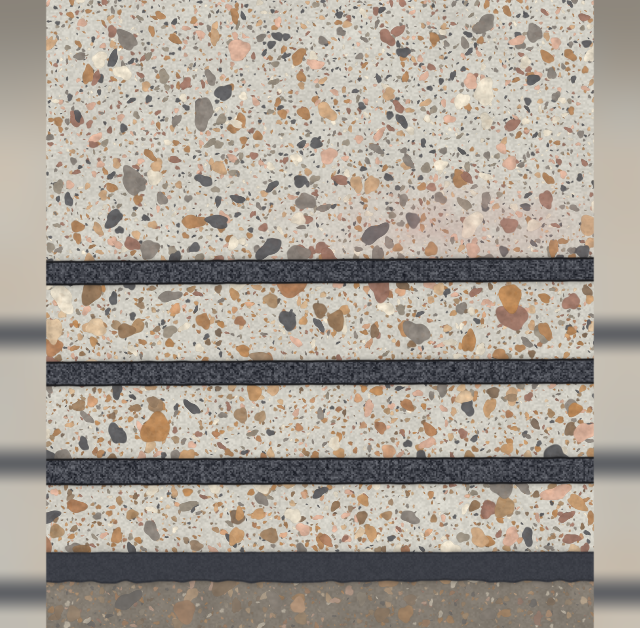
Reproduce this texture procedurally as a WebGL 2 fragment shader.

```glsl
#version 300 es
precision highp float;
// Terrazzo steps with four dark grip strips, framed by soft blurred margins.
uniform vec2 u_resolution;
out vec4 fragColor;

const vec3 CEMENT = vec3(0.85, 0.84, 0.80);
const vec3 CEMENT_SHADE = vec3(0.75, 0.735, 0.70);
const vec3 FLOOR = vec3(0.51, 0.48, 0.44);
const vec3 RUBBER = vec3(0.26, 0.27, 0.30);
const vec3 GROOVE = vec3(0.11, 0.11, 0.12);
const vec3 OCHRE = vec3(0.76, 0.53, 0.30);
const vec3 BLUSH = vec3(0.78, 0.62, 0.58);
const vec3 STONES[8] = vec3[8](
  vec3(0.61, 0.45, 0.39), vec3(0.80, 0.65, 0.50),
  vec3(0.86, 0.69, 0.60), vec3(0.53, 0.50, 0.47),
  vec3(0.35, 0.35, 0.36), vec3(0.69, 0.51, 0.35),
  vec3(0.59, 0.55, 0.49), vec3(0.91, 0.87, 0.79));

float hash(vec2 p) {
  return fract(sin(dot(p, vec2(127.1, 311.7))) * 43758.5453);
}

float noise(vec2 p) {
  vec2 i = floor(p), f = fract(p);
  f = f * f * (3.0 - 2.0 * f);
  return mix(mix(hash(i), hash(i + vec2(1, 0)), f.x),
             mix(hash(i + vec2(0, 1)), hash(i + vec2(1, 1)), f.x), f.y);
}

float fbm(vec2 p) {
  return 0.55 * noise(p) + 0.3 * noise(p * 2.1 + 7.3) + 0.15 * noise(p * 4.3 + 2.9);
}

// Coverage of a shape from its signed distance
float fill(float d, float soft) {
  return 1.0 - smoothstep(-soft, soft, d);
}

// Signed distance to an irregular pebble
float pebble(vec2 q, float radius, float turn, float squash, float phase) {
  float c = cos(turn), s = sin(turn);
  q = mat2(c, s, -s, c) * q;
  q.y *= squash;
  float a = atan(q.y, q.x);
  float wobble = 0.12 * sin(2.0 * a + phase) + 0.11 * sin(3.0 * a + phase * 2.3)
               + 0.05 * sin(5.0 * a + phase * 4.1);
  return length(q) - radius * (1.0 + wobble);
}

// One layer of jittered stones over a base colour
vec3 scatter(vec3 base, vec2 p, float cell, float density, float warm, float seed, float px) {
  vec2 home = floor(p / cell);
  for (int j = -1; j <= 1; j++)
  for (int i = -1; i <= 1; i++) {
    vec2 id = home + vec2(i, j);
    vec2 key = id + seed;
    if (hash(key + 3.7) > density) continue;
    vec2 jitter = vec2(hash(key + 11.3), hash(key + 23.9)) - 0.5;
    vec2 q = p - (id + 0.5 + 0.7 * jitter) * cell;
    float size = hash(key + 31.1), tone = hash(key + 47.7);
    float d = pebble(q, cell * mix(0.17, 0.46, size * size), 6.28 * hash(key + 5.3),
                     mix(1.0, 2.1, hash(key + 17.9)), 6.28 * tone);
    vec3 stone = STONES[int(hash(key + 61.3) * 7.99)];
    stone = mix(stone, OCHRE, 0.55 * warm * step(0.5, tone) * tone);
    stone *= 0.82 + 0.34 * fbm(p * 90.0 + seed);
    stone *= 1.0 - 0.12 * fill(abs(d) - 0.0006, 0.0012);
    base = mix(base, stone, 0.93 * fill(d, max(px, 0.0009)));
  }
  return base;
}

vec3 terrazzo(vec2 p, vec3 cement, float coarse, float warm, float px) {
  vec3 col = cement + 0.09 * (noise(p * 330.0) - 0.5);
  col = scatter(col, p, 0.0085, 0.55, warm, 13.0, px);
  col = scatter(col, p, 0.017, 0.62, warm, 37.0, px);
  col = scatter(col, p, 0.033, 0.58 + 0.1 * coarse, warm, 71.0, px);
  return scatter(col, p, 0.056, 0.38 + 0.3 * coarse, warm, 97.0, px);
}

// Height of a strip's centre line; x is measured from the middle
float stripCentre(float n, float x) {
  return 0.568 - 0.1635 * n + 0.0022 * n * n + (0.0072 - 0.002 * n) * x;
}

// Grip strip with gritty face and dark grooves; the last one is smooth and ragged
vec3 strip(vec3 col, vec2 p, float n, float x, float px) {
  float smoothFace = step(2.5, n);
  float y = p.y - stripCentre(n, x);
  float ragged = (noise(vec2(p.x * 55.0, n)) - 0.5) * mix(0.001, 0.005, smoothFace * step(y, 0.0));
  float d = abs(y) - (0.0192 + 0.0005 * n * n) + ragged;
  float grit = noise(p * 430.0) + 0.6 * noise(p * 230.0) - 0.8;
  vec3 face = RUBBER + 0.24 * grit * (1.0 - 0.85 * smoothFace) - 0.025 * smoothFace;
  face = mix(face, GROOVE, (1.0 - 0.7 * smoothFace) * smoothstep(-0.0045, -0.0015, d));
  col *= 1.0 - 0.22 * exp(-max(d, 0.0) * 260.0);
  return mix(col, face, fill(d, px));
}

// Blurred margin with wide, soft bands
vec3 margin(vec2 p) {
  vec3 col = mix(CEMENT_SHADE, CEMENT, 0.55 * noise(p * 7.0));
  col = mix(col, STONES[1], 0.22 * noise(p * 11.0 + 4.0));
  col *= 1.0 - 0.3 * smoothstep(0.72, 1.0, p.y);
  for (int i = 0; i < 3; i++) {
    float d = abs(p.y - 0.468 + 0.206 * float(i));
    col = mix(col, vec3(0.34, 0.35, 0.37), 0.92 * fill(d - 0.02, 0.02));
  }
  return col;
}

void main() {
  vec2 p = gl_FragCoord.xy / u_resolution.y;
  float px = 1.0 / u_resolution.y;
  float x = p.x - 0.5 * u_resolution.x / u_resolution.y;

  // Top tread, coarse treads between strips, and darker floor below
  float tread = step(p.y, stripCentre(0.0, x));
  float ground = step(p.y, stripCentre(3.0, x));
  vec3 cement = mix(CEMENT, CEMENT_SHADE, 0.6 * fbm(p * 14.0));
  vec3 col = terrazzo(p, mix(cement, FLOOR, ground), tread * (1.0 - ground), tread, px);
  col = mix(col, FLOOR * (0.85 + 0.3 * fbm(p * 40.0)), 0.5 * ground);

  // Reddish stain at the right of the top tread
  vec2 stain = (p - vec2(0.73, 0.64)) / vec2(0.2, 0.055);
  col = mix(col, BLUSH, 0.4 * (1.0 - tread) * exp(-dot(stain, stain)) * fbm(p * 30.0) * 1.6);

  for (int i = 0; i < 4; i++) col = strip(col, p, float(i), x, px);

  col = mix(margin(p), col, fill(abs(x) - 0.436, px));
  fragColor = vec4(clamp(col, 0.0, 1.0), 1.0);
}
```
